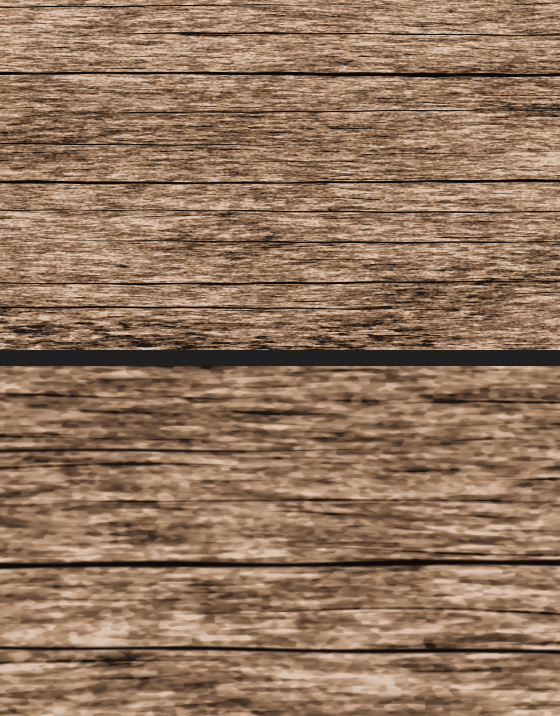
Top, the full canvas; bottom, a detail of the centre.
This texture is drawn by a WebGL 1 fragment shader. Its source:

```glsl
precision highp float;
// Weathered wooden board with horizontal grain, drying cracks and dark stains.
// Stretched cellular noise gives the fibres, layered sines bend the grain,
// and one tone value is finally mapped through a brown colour ramp.

uniform vec2 u_resolution;

const float SOFT = 0.0016; // edge softness in canvas heights

float hash(vec2 p) {
  vec3 q = fract(p.xyx * 0.1031);
  q += dot(q, q.yzx + 33.33);
  return fract((q.x + q.y) * q.z);
}

// Cellular noise: random cell values blended by distance, centred on zero.
float cellNoise(vec2 p) {
  vec2 base = floor(p);
  float total = 0.0;
  float weights = 0.0;
  for (int j = -1; j <= 1; j++) {
    for (int i = -1; i <= 1; i++) {
      vec2 cell = base + vec2(float(i), float(j));
      vec2 site = cell + vec2(hash(cell + 17.3), hash(cell + 71.9));
      vec2 away = p - site;
      float weight = exp(-6.0 * dot(away, away));
      total += weight * hash(cell + 5.1);
      weights += weight;
    }
  }
  return total / weights - 0.5;
}

// Slow vertical bending of the grain.
float grainBend(vec2 p) {
  return 0.006 * sin(2.1 * p.x + 5.0 * p.y)
       + 0.003 * sin(5.3 * p.x + 13.0 * p.y + 1.0)
       + 0.001 * sin(17.0 * p.x + 31.0 * p.y);
}

float stroke(float dist, float halfWidth) {
  return 1.0 - smoothstep(halfWidth - SOFT, halfWidth + SOFT, dist);
}

// One long crack: x is its coverage, y the soft shade beside it.
vec2 longCrack(vec2 p, float row) {
  float seed = hash(vec2(row, 3.7));
  float bold = step(mod(row + 1.0, 3.0), 0.5);
  float level = 0.005 + 0.098 * row + 0.035 * (seed - 0.5);
  level += 0.003 * sin(3.0 * p.x + 40.0 * seed) + 0.0008 * sin(23.0 * p.x + row);
  float middle = 1.6 * hash(vec2(row, 9.2));
  float reach = 0.7 + 0.9 * hash(vec2(row, 14.6)) + 2.0 * bold;
  float taper = 1.0 - smoothstep(0.5 * reach, reach, abs(p.x - middle));
  float width = mix(0.0012 + 0.0012 * seed, 0.0018 + 0.0004 * row, bold);
  width *= 0.85 + 0.25 * sin(4.0 * p.x + 20.0 * seed) + 0.12 * sin(31.0 * p.x + row);
  float dist = abs(p.y - level);
  return vec2(stroke(dist, mix(-SOFT, width, taper)), taper * exp(-dist / 0.007));
}

// Short hairline splits, one per staggered grid cell.
float hairlines(vec2 p, vec2 size, float share) {
  float row = floor(p.y / size.y);
  float across = p.x / size.x + hash(vec2(row, size.x * 90.0));
  vec2 cell = vec2(floor(across), row);
  float along = fract(across);
  float level = 0.25 + 0.5 * hash(cell + 41.0) + 0.08 * sin(7.0 * along + row);
  float dist = abs(fract(p.y / size.y) - level) * size.y;
  float taper = smoothstep(0.0, 0.35, along) * (1.0 - smoothstep(0.55, 1.0, along));
  float present = step(hash(cell + 23.0), share);
  return present * stroke(dist, mix(-SOFT, 0.0009, taper));
}

// Dark weathering, broken into flecks and heavier near the bottom.
float stains(vec2 p) {
  float low = 1.0 - smoothstep(0.05, 0.45, p.y);
  float broad = cellNoise(p * vec2(2.2, 11.0) + 30.0) + 0.07 * low;
  float flecks = cellNoise(p * vec2(26.0, 150.0) + 60.0);
  return smoothstep(0.08, 0.32, broad) * smoothstep(-0.06, 0.14, flecks)
       * (0.3 + 0.7 * low);
}

float fibreTone(vec2 p) {
  float tone = 0.10 * cellNoise(p * vec2(1.3, 8.0));
  tone += 0.13 * cellNoise(p * vec2(3.5, 50.0) + 11.0);
  tone += 0.27 * cellNoise(p * vec2(9.0, 135.0) + 23.0);
  tone += 0.38 * cellNoise(p * vec2(32.0, 250.0) + 37.0);
  tone += 0.26 * cellNoise(p * vec2(130.0, 300.0) + 53.0);
  return tone;
}

vec3 woodColor(float tone) {
  vec3 color = vec3(0.11, 0.09, 0.07);
  color = mix(color, vec3(0.34, 0.25, 0.19), clamp((tone - 0.09) / 0.17, 0.0, 1.0));
  color = mix(color, vec3(0.50, 0.38, 0.28), clamp((tone - 0.26) / 0.14, 0.0, 1.0));
  color = mix(color, vec3(0.62, 0.49, 0.38), clamp((tone - 0.40) / 0.11, 0.0, 1.0));
  color = mix(color, vec3(0.73, 0.60, 0.49), clamp((tone - 0.51) / 0.11, 0.0, 1.0));
  return mix(color, vec3(0.85, 0.76, 0.69), clamp((tone - 0.62) / 0.16, 0.0, 1.0));
}

void main() {
  vec2 p = gl_FragCoord.xy / u_resolution.y;
  vec2 grain = p + vec2(0.0, grainBend(p));

  // Fibres, broad light bands and stains
  float tone = 0.54 + fibreTone(grain) + 0.018 * sin(13.0 * p.y - 3.2);
  tone += 0.04 * smoothstep(0.82, 0.98, p.y);
  tone -= 0.26 * stains(grain);

  // Hairline splits
  tone -= 0.36 * hairlines(grain, vec2(0.6, 0.034), 0.5);
  tone -= 0.22 * hairlines(grain + 3.0, vec2(0.15, 0.014), 0.4);

  // Long cracks
  float gap = 0.0;
  for (int i = 0; i < 11; i++) {
    vec2 crack = longCrack(p, float(i));
    gap = max(gap, crack.x);
    tone -= 0.06 * crack.y;
  }
  vec3 color = mix(woodColor(tone), vec3(0.05, 0.04, 0.035), gap);
  gl_FragColor = vec4(color, 1.0);
}
```
